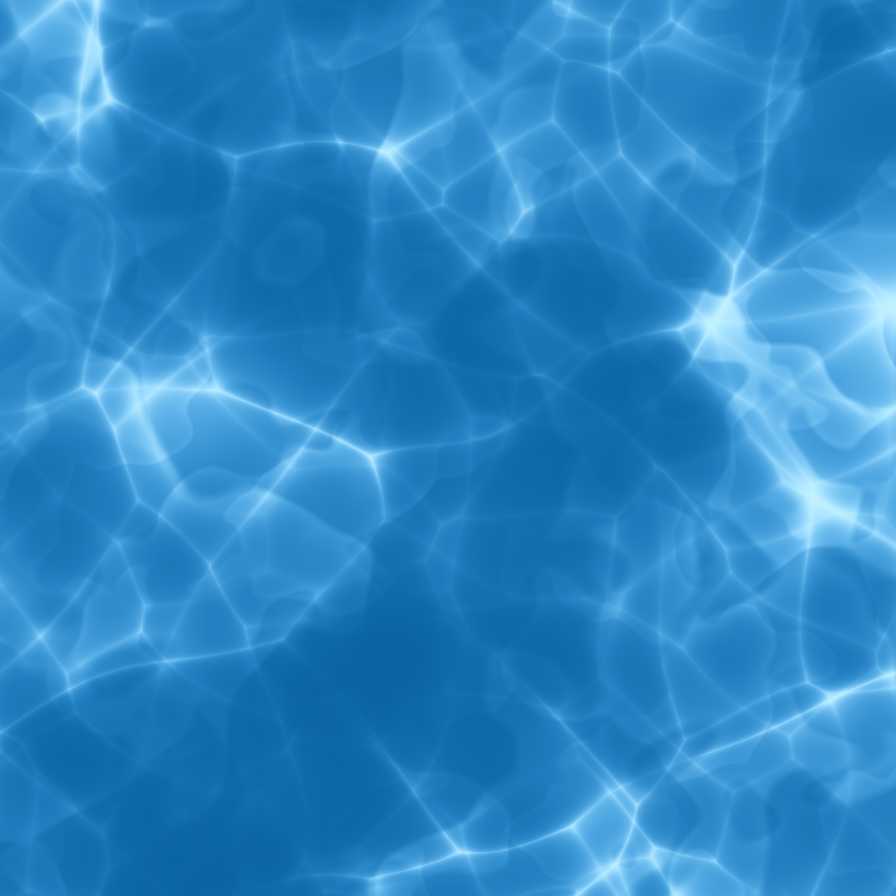
Reproduce this texture procedurally as a WebGL 1 fragment shader.

```glsl
precision highp float;
// Sunlit pool water: a web of caustic lines over soft blue light and shade.
// Three warped cellular layers give thin lines, glows and sheets of light;
// layered sines add clouds, one-sided folded veils, and fade the lines.

uniform vec2 u_resolution;

#define CELLS 3.2        // cells across the canvas in the coarsest layer
#define LAYER_STEP 1.5   // growth of cell frequency per layer
#define SHARPNESS 150.0  // higher is thinner lines
#define LINE_GAIN 0.95   // brightness of the lines
#define HALO_GAIN 0.42   // wide glow along cell borders
#define SHEET_GAIN 1.2   // difference in light between cells
#define CLOUD_GAIN 0.7   // broad light and shade
#define VEIL_GAIN 0.55   // folded sheets with one crisp side
#define EXPOSURE 0.385   // middle brightness
#define BLACK_LEVEL 0.16 // subtracted to deepen the shade
#define KNEE 0.75        // where highlights begin to saturate

vec3 hash3(vec2 p) {
  vec3 q = vec3(dot(p, vec2(127.1, 311.7)),
                dot(p, vec2(269.5, 183.3)),
                dot(p, vec2(419.2, 371.9)));
  return fract(sin(q) * 43758.55);
}

mat2 rotation(float a) {
  return mat2(cos(a), sin(a), -sin(a), cos(a));
}

// Layered sines, roughly -1 to 1.
float waves(vec2 p) {
  float sum = 0.0, amp = 0.5;
  for (int i = 0; i < 4; i++) {
    sum += amp * sin(p.x + 1.3 * sin(p.y));
    p = rotation(1.1) * p * 1.7 + 2.3;
    amp *= 0.6;
  }
  return sum;
}

// A fold of light: dark on one side, then bright and slowly fading.
float veil(vec2 p) {
  float w = waves(p);
  return smoothstep(-0.03, 0.10, w) * exp(-2.5 * max(w, 0.0));
}

// Bends straight cell borders into gentle curves.
vec2 warp(vec2 p, float seed) {
  p += 0.030 * sin(p.yx * 9.0 + vec2(seed, seed * 1.7 + 1.0));
  p += 0.012 * sin(p.yx * 20.0 + vec2(seed * 2.3, 4.0 - seed));
  return p;
}

// Returns line core, near glow, wide halo (0 inside a cell, 1 on a border,
// 2 at a corner) and a random level per cell, blended across borders.
vec4 cellLight(vec2 p, vec3 falloff, float seed) {
  vec2 cell = floor(p), f = p - cell;
  vec3 sum = vec3(0.0);
  float level = 0.0, nearest = 8.0;
  for (int y = -2; y <= 2; y++) {
    for (int x = -2; x <= 2; x++) {
      vec2 offset = vec2(float(x), float(y));
      vec3 rnd = hash3(cell + offset + seed * 17.0);
      vec2 d = offset + 0.05 + 0.9 * rnd.xy - f;
      float dist2 = dot(d, d);
      vec3 weight = exp(-falloff * dist2);
      sum += weight;
      level += rnd.z * weight.y;
      nearest = min(nearest, dist2);
    }
  }
  return vec4(sum * exp(falloff * nearest) - 1.0, level / sum.y);
}

// Deep blue through azure to pale cyan.
vec3 waterColor(float t) {
  vec3 deep = vec3(0.08, 0.435, 0.685);
  vec3 rise = vec3(0.37, 0.43, 0.46);
  vec3 bend = vec3(0.17, 0.00, -0.15);
  return clamp(deep + t * (rise + t * bend), 0.0, 1.0);
}

void main() {
  vec2 uv = gl_FragCoord.xy / min(u_resolution.x, u_resolution.y);

  // Broad light, then cells and veils from coarse to fine.
  float tone = CLOUD_GAIN * waves(uv * 7.0 + 1.4);
  float lines = 0.0, freq = CELLS, share = 1.0;
  vec2 stretch = vec2(0.8, 1.15);
  for (int i = 0; i < 3; i++) {
    float seed = float(i) * 2.7 + 1.0;
    vec2 p = rotation(0.12 * seed - 0.25) * warp(uv, seed) * stretch * freq;
    float core = SHARPNESS / freq;
    vec4 light = cellLight(p + seed * 3.1, vec3(core, core * 0.25, 5.0), seed);
    float fade = smoothstep(-0.5, 0.8, waves(uv * 8.0 + seed * 5.3));
    lines += share * (0.10 + fade) * (0.60 * light.x + 0.25 * light.y);
    tone += share * HALO_GAIN * (light.z - 0.6);
    tone += share * SHEET_GAIN * (light.w - 0.5);
    tone += share * VEIL_GAIN * (veil(uv * freq * 2.6 + seed * 7.9) - 0.25);
    freq *= LAYER_STEP;
    share *= 0.64;
    stretch = stretch.yx;
  }

  // Exposure with a soft shoulder for the brightest crossings.
  float t = EXPOSURE * exp(tone) * (1.0 + LINE_GAIN * lines) - BLACK_LEVEL;
  float room = 1.2 - KNEE;
  if (t > KNEE) t = KNEE + room * (1.0 - exp((KNEE - t) / room));

  gl_FragColor = vec4(waterColor(t), 1.0);
}
```
